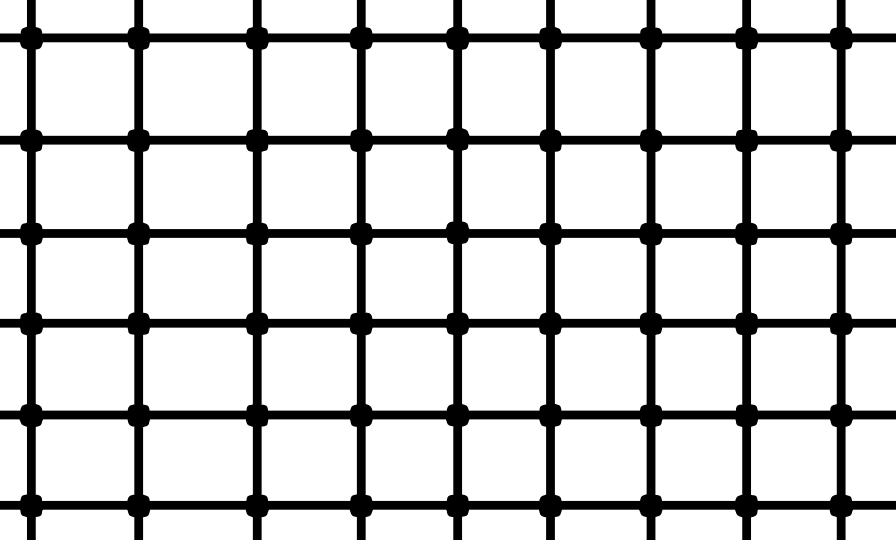
Write a Shadertoy shader that draws this pattern.

```glsl
// Lengths are in percent of the canvas width
const int COLUMNS = 9;
const int ROWS = 6;
const float COLUMN_X[COLUMNS] = float[](3.50, 15.48, 28.71, 40.32, 51.08, 61.44, 72.66, 83.33, 93.88);
const float ROW_Y[ROWS] = float[](3.87, 13.95, 24.19, 34.21, 44.62, 56.04);
const float LINE_HALF_WIDTH = 0.49;
const float DOT_RADIUS = 1.42;
const vec2 DOT_OFFSET = vec2(0.0, -0.06);
const vec2 RAISED_OFFSET = vec2(0.0, 0.09);
const int RAISED_COLUMN = 4;
const int RAISED_FIRST_ROW = 3;
const float RIM_LOBES = 8.0;
const float RIM_DEPTH = 0.06;
const float RIM_NOISE = 0.08;
const float RIM_NOISE_SCALE = 1.3;
const vec3 PAPER = vec3(1.0);
const vec3 INK = vec3(0.0);

vec2 hashGradient(vec2 cell) {
    float n = fract(sin(dot(cell, vec2(127.1, 311.7))) * 43758.5);
    float angle = 6.28319 * n;
    return vec2(cos(angle), sin(angle));
}

float gradientNoise(vec2 p) {
    vec2 i = floor(p), f = fract(p);
    vec2 u = f * f * f * (f * (f * 6.0 - 15.0) + 10.0);
    vec2 e = vec2(1.0, 0.0);
    float bottom = mix(dot(hashGradient(i), f), dot(hashGradient(i + e.xy), f - e.xy), u.x);
    float top = mix(dot(hashGradient(i + e.yx), f - e.yx), dot(hashGradient(i + e.xx), f - e.xx), u.x);
    return mix(bottom, top, u.y);
}

// Disc with a faintly scalloped rim
float dotDistance(vec2 q) {
    float angle = atan(q.y, q.x + 1e-5);
    return length(q) - DOT_RADIUS - RIM_DEPTH * cos(RIM_LOBES * angle);
}

void mainImage(out vec4 fragColor, in vec2 fragCoord) {
    float pixel = 100.0 / iResolution.x;
    vec2 p = fragCoord * pixel;

    // Nearest line in each direction
    int column = 0, row = 0;
    for (int i = 1; i < COLUMNS; i++)
        if (abs(p.x - COLUMN_X[i]) < abs(p.x - COLUMN_X[column])) column = i;
    for (int j = 1; j < ROWS; j++)
        if (abs(p.y - ROW_Y[j]) < abs(p.y - ROW_Y[row])) row = j;

    vec2 q = p - vec2(COLUMN_X[column], ROW_Y[row]);
    float lines = min(abs(q.x), abs(q.y)) - LINE_HALF_WIDTH;

    // Dot at the crossing, a little higher at the raised crossings
    bool raised = column == RAISED_COLUMN && (row == RAISED_FIRST_ROW || row == RAISED_FIRST_ROW + 1);
    vec2 offset = raised ? RAISED_OFFSET : DOT_OFFSET;
    float knot = dotDistance(q - offset) + RIM_NOISE * gradientNoise(p * RIM_NOISE_SCALE);

    float d = min(lines, knot);
    float coverage = clamp(0.5 - d / pixel, 0.0, 1.0);
    fragColor = vec4(mix(PAPER, INK, coverage), 1.0);
}
```
